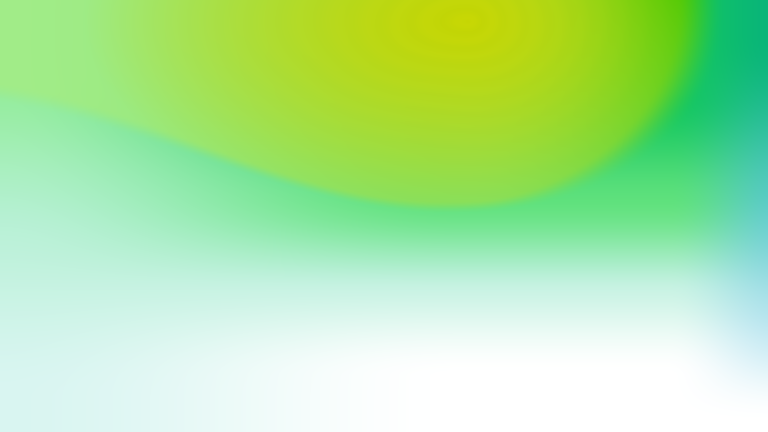
A WebGL 2 fragment shader for this background:

```glsl
#version 300 es
precision highp float;
// Soft lime dome glowing over a mint, teal and white gradient.
uniform vec2 u_resolution;
out vec4 fragColor;

vec3 rgb(float r, float g, float b) { return vec3(r, g, b) / 255.0; }

// Signed distance to the dome rim, in canvas heights; p.y runs downward.
float domeDistance(vec2 p) {
    if (p.x < 0.58) return p.y - mix(0.215, 0.481, smoothstep(-0.08, 0.58, p.x));
    vec2 q = pow(vec2((p.x - 0.58) / 0.355, p.y / 0.481), vec2(2.2));
    return (pow(q.x + q.y, 1.0 / 2.2) - 1.0) * 0.481;
}

// Three vertical ramps, blended from left to right.
vec3 backdrop(vec2 p) {
    float y = p.y;
    vec3 left = mix(rgb(144.0, 236.0, 150.0), rgb(181.0, 240.0, 211.0), smoothstep(0.12, 0.56, y));
    left = mix(left, rgb(217.0, 245.0, 241.0), smoothstep(0.42, 0.92, y));

    vec3 middle = mix(rgb(20.0, 199.0, 95.0), rgb(98.0, 226.0, 126.0), smoothstep(0.22, 0.5, y));
    middle = mix(middle, rgb(190.0, 240.0, 222.0), smoothstep(0.46, 0.68, y));
    middle = mix(middle, vec3(1.0), smoothstep(0.6, 0.87, y));

    vec3 right = mix(rgb(8.0, 180.0, 122.0), rgb(95.0, 204.0, 205.0), smoothstep(0.08, 0.54, y));
    right = mix(right, rgb(188.0, 230.0, 241.0), smoothstep(0.44, 0.8, y));
    right = mix(right, vec3(1.0), smoothstep(0.72, 0.98, y));

    vec3 color = mix(left, middle, smoothstep(0.0, 0.6, p.x));
    return mix(color, right, smoothstep(0.87, 1.02, p.x));
}

// Yellow core fading to lime below and left, and to pure green at right.
vec3 domeColor(vec2 p) {
    vec2 offset = p - vec2(0.61, 0.05);
    float radius = length(offset / vec2(offset.x < 0.0 ? 0.5 : 0.33, 0.45));
    vec3 rim = mix(rgb(161.0, 236.0, 136.0), rgb(132.0, 224.0, 98.0), smoothstep(0.0, 0.6, p.x));
    float greenness = smoothstep(0.6, 0.9, p.x) * clamp(1.0 - 1.6 * p.y, 0.0, 1.0);
    rim = mix(rim, rgb(58.0, 199.0, 8.0), greenness);
    vec3 color = mix(rgb(197.0, 214.0, 4.0), rim, pow(min(radius, 1.0), 1.35));

    // Faint uneven rings around the core
    float wobble = 0.6 * sin(offset.x * 31.0 + offset.y * 17.0);
    float ripple = sin(radius * 75.0 + wobble) * exp(-2.5 * radius);
    return color + 0.008 * ripple * vec3(1.0, 0.5, 0.2);
}

void main() {
    vec2 p = gl_FragCoord.xy / u_resolution;
    p.y = 1.0 - p.y;

    // The rim is crisp at the bottom and softens toward both sides.
    float softness = mix(0.035, 0.016, smoothstep(0.0, 0.5, p.x));
    softness = mix(softness, 0.075, smoothstep(0.62, 0.9, p.x));
    float dome = 1.0 - smoothstep(-softness, 0.014, domeDistance(p));
    fragColor = vec4(mix(backdrop(p), domeColor(p), dome), 1.0);
}
```
